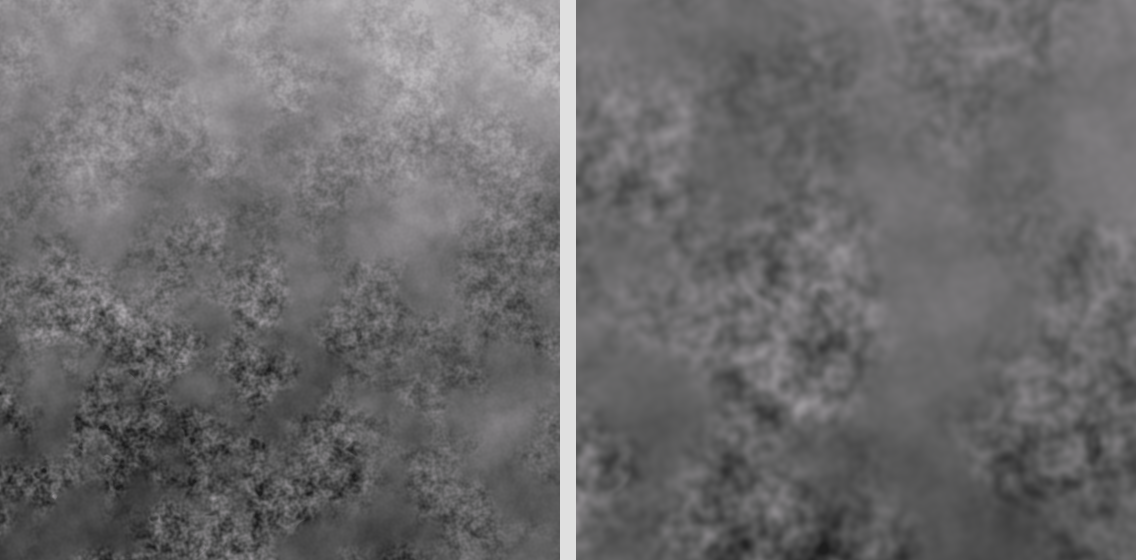
Left, the full canvas; right, a detail of the centre.
A WebGL 2 fragment shader for this texture:

```glsl
#version 300 es
precision highp float;
// Weathered grey stone: a pale, hazy top fades into a dark, rough lower left.
// Layers: tonal gradient, blotchy clouds, fine grain almost everywhere that
// is stronger in rough patches, and small scattered pits and pebbles.

#define TONE_LOW 0.302
#define TONE_HIGH 0.562
#define CLOUD_SCALE 3.4
#define CLOUD_AMOUNT 0.155
#define GRAIN_SCALE 34.0
#define GRAIN_SOFT 0.095
#define GRAIN_ROUGH 0.125
#define PIT_CELLS 23.0
#define PIT_DEPTH 0.120
#define PIT_CHANCE 0.50

uniform vec2 u_resolution;
out vec4 fragColor;

// Integer hash: two random values in 0..1 for a lattice point
vec2 hash2(vec2 cell) {
    uvec2 v = uvec2(ivec2(cell) + 4096) * 1664525u + 1013904223u;
    v.x += v.y * 1664525u;
    v.y += v.x * 1664525u;
    v ^= v >> 16u;
    v.x += v.y * 1664525u;
    v.y += v.x * 1664525u;
    v ^= v >> 16u;
    return vec2(v >> 8u) / 16777216.0;
}

float cornerSlope(vec2 cell, vec2 offset) {
    float angle = 6.28319 * hash2(cell).x;
    return dot(vec2(cos(angle), sin(angle)), offset);
}

// Gradient noise, centred on zero
float noise(vec2 p) {
    vec2 i = floor(p), f = fract(p);
    vec2 w = f * f * f * (f * (f * 6.0 - 15.0) + 10.0);
    vec2 e = vec2(1.0, 0.0);
    float low = mix(cornerSlope(i, f), cornerSlope(i + e, f - e), w.x);
    float high = mix(cornerSlope(i + e.yx, f - e.yx), cornerSlope(i + 1.0, f - 1.0), w.x);
    return mix(low, high, w.y);
}

float fbm(vec2 p, int octaves, float gain) {
    float sum = 0.0, amplitude = 1.0;
    for (int i = 0; i < octaves; i++) {
        sum += amplitude * noise(p);
        p = mat2(1.6, 1.2, -1.2, 1.6) * p + 17.3;
        amplitude *= gain;
    }
    return sum;
}

// Irregular soft spots: negative for pits with a pale rim, positive for pebbles
float spots(vec2 p, float chance) {
    vec2 q = p * PIT_CELLS;
    q += 0.45 * vec2(noise(q * 1.9), noise(q * 1.9 + 31.7));
    vec2 home = floor(q);
    float sum = 0.0;
    for (int y = -1; y <= 1; y++) {
        for (int x = -1; x <= 1; x++) {
            vec2 cell = home + vec2(x, y);
            vec2 centre = cell + 0.2 + 0.6 * hash2(cell + 101.0);
            vec2 pick = hash2(cell + 307.0);
            float radius = mix(0.16, 0.42, pick.y);
            float d = length(q - centre) / radius;
            float core = 1.0 - smoothstep(0.35, 1.15, d);
            float rim = exp(-12.0 * (d - 1.35) * (d - 1.35));
            float present = 1.0 - smoothstep(chance - 0.08, chance + 0.08, pick.x);
            float kind = fract(pick.y * 7.0) < 0.6 ? -1.0 : 0.8;
            sum += present * (kind * core + 0.22 * rim);
        }
    }
    return sum;
}

void main() {
    vec2 p = gl_FragCoord.xy / u_resolution.y;

    // Broad light: bright upper right, dim lower left and right of centre
    float tone = mix(TONE_LOW, TONE_HIGH, smoothstep(0.12, 1.0, p.y));
    tone += 0.08 * (p.x - 0.5);
    tone += 0.06 * smoothstep(0.75, 0.0, distance(p, vec2(0.8, 1.0)));
    tone -= 0.07 * smoothstep(0.3, 0.0, distance(p, vec2(0.85, 0.50)));
    tone += 0.06 * smoothstep(0.4, 0.0, distance(p, vec2(1.0, 0.15)));

    // Blotchy clouds
    tone += CLOUD_AMOUNT * fbm(p * CLOUD_SCALE + 11.0, 4, 0.66);

    // Rough patches, strongest at the lower left
    float patches = smoothstep(-0.35, 0.30, fbm(p * 6.0 + 23.0, 3, 0.6));
    float corner = smoothstep(0.60, 0.05, distance(p, vec2(0.22, 0.18)));
    float rough = patches * mix(1.0, 0.15, smoothstep(0.35, 0.80, p.y));
    rough = clamp(rough * (0.45 + 0.85 * corner), 0.0, 1.0);

    // Fine grain
    float grain = fbm(p * GRAIN_SCALE, 3, 0.85);
    tone += grain * (GRAIN_SOFT * (0.3 + 0.7 * patches) + GRAIN_ROUGH * rough);

    // Pits and pebbles
    float chance = PIT_CHANCE * smoothstep(0.25, 0.85, rough) - 0.08;
    tone += PIT_DEPTH * spots(p, chance);

    // Neutral shadows, faintly violet lights
    tone = clamp(tone, 0.11, 0.72);
    float tint = 0.010 * smoothstep(0.36, 0.52, tone);
    fragColor = vec4(tone + 0.002, tone + 0.002 - tint, tone + 0.003, 1.0);
}
```
